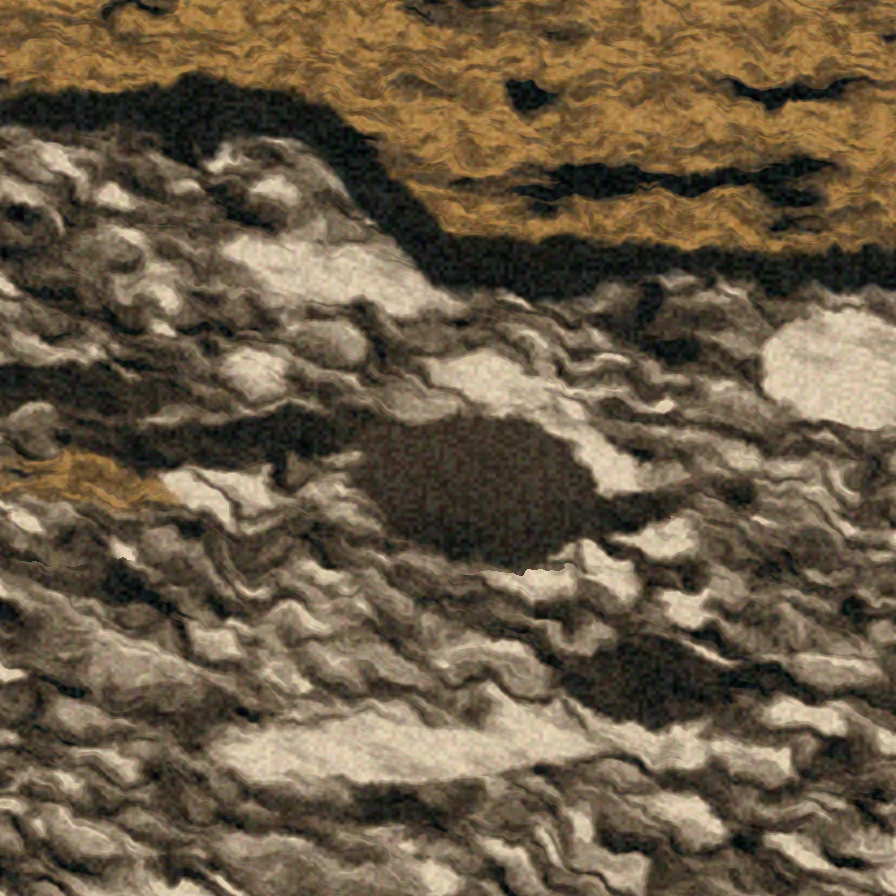
Give the GLSL for this texture, as a Shadertoy shader.

```glsl
// A stony hillside: sunlit rocks and dark boulders below a bank of golden grass.

const vec3 SHADOW = vec3(0.06, 0.08, 0.075);
const vec3 EARTH = vec3(0.25, 0.21, 0.16);
const vec3 STONE = vec3(0.42, 0.36, 0.28);
const vec3 LIGHT_STONE = vec3(0.62, 0.55, 0.46);
const vec3 PALE_STONE = vec3(0.85, 0.78, 0.67);
const vec3 GOLD = vec3(0.56, 0.42, 0.25);
const vec3 BRIGHT_GOLD = vec3(0.68, 0.51, 0.28);
const float SLOPE = -0.36;
const float BLUR = 0.006;

float hash(vec2 p) {
    return fract(sin(dot(p, vec2(127.1, 311.7))) * 43758.5453);
}

float noise(vec2 p) {
    vec2 i = floor(p), f = fract(p);
    f = f * f * (3.0 - 2.0 * f);
    return mix(mix(hash(i), hash(i + vec2(1, 0)), f.x),
               mix(hash(i + vec2(0, 1)), hash(i + vec2(1, 1)), f.x), f.y);
}

float fbm(vec2 p) {
    float sum = 0.0, weight = 0.5;
    for (int i = 0; i < 4; i++) {
        sum += weight * noise(p);
        p = p * 2.03 + 17.3;
        weight *= 0.5;
    }
    return sum / 0.9375;
}

vec2 rotate(vec2 p, float angle) {
    float c = cos(angle), s = sin(angle);
    return vec2(c * p.x - s * p.y, s * p.x + c * p.y);
}

// Soft tilted ellipse: 1 inside, 0 outside
float blob(vec2 p, vec2 centre, vec2 radius, float angle) {
    float d = length(rotate(p - centre, -angle) / radius) - 1.0;
    return 1.0 - smoothstep(-BLUR, BLUR, d * min(radius.x, radius.y));
}

// Tone from 0 (shade) to 1 (sunlit) as a colour
vec3 stoneRamp(float tone) {
    vec3 c = mix(SHADOW, EARTH, smoothstep(0.0, 0.25, tone));
    c = mix(c, STONE, smoothstep(0.25, 0.5, tone));
    c = mix(c, LIGHT_STONE, smoothstep(0.5, 0.75, tone));
    return mix(c, PALE_STONE, smoothstep(0.75, 1.0, tone));
}

// Paints one size of scattered rocks with shaded undersides, far rows first
float scatterRocks(vec2 p, float tone, vec2 cells, float density, float seed) {
    vec2 home = floor(p * cells);
    float streak = fbm(rotate(p, -SLOPE) * vec2(22.0, 70.0) + seed) - 0.5;
    for (int j = 1; j >= -1; j--) {
        for (int i = -1; i <= 1; i++) {
            vec2 cell = home + vec2(i, j);
            vec2 id = cell + seed;
            if (hash(id + 5.7) > density) continue;
            vec2 centre = (cell + vec2(hash(id), hash(id + 3.1))) / cells;
            vec2 radius = vec2(0.65, 0.46) * mix(0.45, 1.0, hash(id + 9.2)) / cells;
            float angle = SLOPE + 0.5 * (hash(id + 1.9) - 0.5);
            float height = rotate(p - centre, -angle).y / radius.y;
            float lit = mix(0.2, 1.05, hash(id + 7.4)) + 0.22 * height + 0.8 * streak;
            float shade = blob(p, centre - vec2(-0.15, 0.6) * radius, radius, angle);
            tone = mix(tone, 0.08, 0.75 * shade);
            tone = mix(tone, lit, blob(p, centre, radius, angle));
        }
    }
    return tone;
}

vec3 grassColor(vec2 p) {
    float blades = fbm(rotate(p, 0.15) * vec2(45.0, 110.0));
    vec3 c = mix(GOLD * 0.72, BRIGHT_GOLD, smoothstep(0.25, 0.7, blades));
    float tufts = fbm(p * vec2(8.0, 30.0) + 4.0);
    c = mix(c, EARTH, 0.75 * smoothstep(0.52, 0.64, tufts));
    return mix(c, SHADOW, smoothstep(0.63, 0.72, tufts));
}

void mainImage(out vec4 fragColor, in vec2 fragCoord) {
    vec2 uv = fragCoord / iResolution.y;
    vec2 wobble = vec2(fbm(uv * 22.0), fbm(uv * 22.0 + 41.0)) - 0.5;
    vec2 p = uv + 0.045 * wobble;

    // Rubble, from pebbles to large rocks near the viewer
    float tone = 1.9 * fbm(rotate(p, -SLOPE) * vec2(16.0, 38.0)) - 0.52;
    tone = scatterRocks(p, tone, vec2(22.0, 38.0), 0.65, 11.0);
    tone = scatterRocks(p, tone, vec2(12.0, 22.0), 0.45, 37.0);
    float nearness = 1.0 - smoothstep(0.3, 0.5, p.y);
    tone = scatterRocks(p, tone, vec2(6.0, 11.0), 0.42 * nearness, 71.0);

    // Broad sunlit slabs
    float streaks = fbm(rotate(uv, -SLOPE) * vec2(20.0, 60.0));
    float slabs = blob(p, vec2(0.37, 0.69), vec2(0.13, 0.024), -0.2);
    slabs = max(slabs, blob(p, vec2(0.96, 0.59), vec2(0.11, 0.07), -0.1));
    slabs = max(slabs, blob(p, vec2(0.55, 0.575), vec2(0.065, 0.028), -0.5));
    slabs = max(slabs, blob(p, vec2(0.66, 0.49), vec2(0.08, 0.03), -0.55));
    slabs = max(slabs, blob(p, vec2(0.46, 0.165), vec2(0.23, 0.035), 0.03));
    tone = mix(tone, 0.7 + 0.5 * streaks, slabs);

    // Shaded hollows and the dark central boulder
    float hollows = blob(p, vec2(0.06, 0.565), vec2(0.15, 0.025), -0.08);
    hollows = max(hollows, blob(p, vec2(0.27, 0.51), vec2(0.18, 0.028), 0.08));
    hollows = max(hollows, blob(p, vec2(0.72, 0.24), vec2(0.1, 0.045), -0.15));
    hollows = max(hollows, blob(p, vec2(0.66, 0.43), vec2(0.11, 0.025), 0.1));
    tone = mix(tone, 0.28 * streaks - 0.03, hollows);
    float boulder = blob(p, vec2(0.54, 0.455), vec2(0.135, 0.08), -0.22);
    tone = mix(tone, 0.12 + 1.1 * (uv.y - 0.45) + 0.12 * streaks, boulder);
    vec3 color = stoneRamp(tone);

    // Grass above the rocks, a stray patch, and the shaded edge of the bank
    float edge = mix(0.88, 0.71, smoothstep(0.3, 0.53, uv.x));
    float grass = smoothstep(-0.012, 0.012, p.y - edge);
    grass = max(grass, 0.85 * blob(p, vec2(0.07, 0.465), vec2(0.13, 0.03), -0.15));
    color = mix(color, grassColor(p), grass);
    float depth = 0.012 + 0.03 * noise(vec2(uv.x * 9.0, 2.0));
    float bank = 1.0 - smoothstep(depth - 0.008, depth + 0.008, abs(p.y - edge + 0.005));
    color = mix(color, SHADOW, 0.92 * bank);

    // Fine film grain, slightly coloured
    vec2 g = uv * 230.0;
    vec3 grain = vec3(noise(g), noise(g + 31.0), noise(g + 67.0)) - 0.5;
    color += 0.06 * grain + 0.13 * (noise(g * 0.9 + 93.0) - 0.5);
    fragColor = vec4(clamp(color, 0.0, 1.0), 1.0);
}
```
